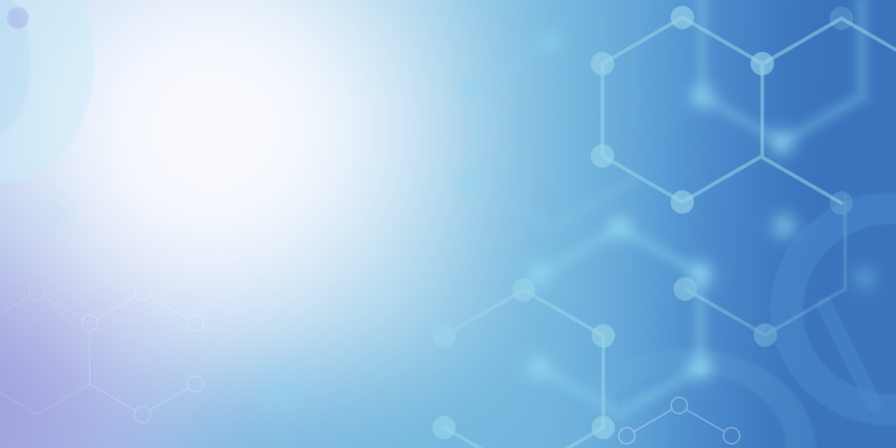
A WebGL 2 fragment shader for this background:

```glsl
#version 300 es
precision highp float;
// Soft blue gradient with a white glow, hexagonal molecule chains and blurred bokeh.
uniform vec2 u_resolution;
out vec4 fragColor;

const vec3 WHITE = vec3(0.975, 0.98, 1.0);
const vec3 PALE_BLUE = vec3(0.66, 0.80, 0.93);
const vec3 SKY = vec3(0.57, 0.79, 0.90);
const vec3 AQUA = vec3(0.43, 0.70, 0.865);
const vec3 AZURE = vec3(0.32, 0.58, 0.82);
const vec3 DEEP_BLUE = vec3(0.23, 0.455, 0.74);
const vec3 LILAC = vec3(0.61, 0.60, 0.86);
const vec3 BOND = vec3(0.60, 0.83, 0.91);
const vec3 HAZE = vec3(0.55, 0.83, 0.94);

float gaussian(float d, float radius) {
    return exp(-d * d / (radius * radius));
}

float fill(float d, float softness) {
    return 1.0 - smoothstep(-softness, softness, d);
}

float segmentDistance(vec2 p, vec2 a, vec2 b) {
    vec2 ab = b - a;
    return length(p - a - ab * clamp(dot(p - a, ab) / dot(ab, ab), 0.0, 1.0));
}

float ellipseDistance(vec2 p, vec2 radii) {
    return (length(p / radii) - 1.0) * min(radii.x, radii.y);
}

vec2 hexVertex(int k, float radius) {
    float angle = radians(90.0 + 60.0 * float(k));
    return radius * vec2(cos(angle), sin(angle));
}

// Distances to bonds (x) and atoms (y); bit k of each mask enables side or corner k.
vec2 hexagon(vec2 p, vec2 center, float radius, int bonds, int atoms) {
    vec2 nearest = vec2(10.0);
    p -= center;
    for (int k = 0; k < 6; k++) {
        vec2 a = hexVertex(k, radius);
        if (((bonds >> k) & 1) == 1)
            nearest.x = min(nearest.x, segmentDistance(p, a, hexVertex(k + 1, radius)));
        if (((atoms >> k) & 1) == 1)
            nearest.y = min(nearest.y, length(p - a));
    }
    return nearest;
}

vec3 background(vec2 p) {
    float x = p.x + 0.04 * (0.5 - p.y);
    vec3 color = mix(PALE_BLUE, SKY, smoothstep(0.3, 0.95, x));
    color = mix(color, AQUA, smoothstep(0.85, 1.35, x));
    color = mix(color, AZURE, smoothstep(1.25, 1.6, x));
    color = mix(color, DEEP_BLUE, smoothstep(1.45, 1.85, x));
    float lowerBand = smoothstep(0.35, 0.0, p.y) * smoothstep(0.1, 0.6, p.x);
    color = mix(color, AQUA, 0.75 * lowerBand * smoothstep(1.4, 1.0, p.x));
    color = mix(color, LILAC, 0.9 * gaussian(length(p - vec2(-0.05, 0.14)), 0.4));
    float glow = length((p - vec2(0.48, 0.71)) * vec2(1.0, 1.05));
    return mix(color, WHITE, exp(-pow(glow / 0.53, 2.6)));
}

// Large translucent lens and wheel shapes at the margins.
vec3 addPanels(vec3 color, vec2 p, float px) {
    float lens = ellipseDistance(p - vec2(0.0, 0.86), vec2(0.21, 0.27));
    color = mix(color, vec3(0.80, 0.93, 0.97), 0.5 * fill(lens, 2.0 * px));
    float core = ellipseDistance(p - vec2(-0.03, 0.86), vec2(0.10, 0.17));
    color = mix(color, PALE_BLUE, 0.25 * fill(core, 4.0 * px));
    float wheel = ellipseDistance(p - vec2(1.99, 0.31), vec2(0.27, 0.26));
    color = mix(color, AZURE, 0.35 * fill(abs(wheel + 0.035) - 0.035, 2.0 * px));
    float spoke = segmentDistance(p, vec2(1.84, 0.32), vec2(1.95, 0.10));
    color = mix(color, AZURE, 0.3 * fill(spoke - 0.018, 2.0 * px));
    float arch = ellipseDistance(p - vec2(1.53, 0.0), vec2(0.29, 0.22));
    return mix(color, AQUA, 0.18 * fill(abs(arch + 0.025) - 0.025, 3.0 * px));
}

vec3 addBlurred(vec3 color, vec2 d, float strength) {
    color = mix(color, HAZE, 0.34 * strength * gaussian(d.x, 0.018));
    return mix(color, HAZE, 0.75 * strength * gaussian(d.y, 0.032));
}

vec3 addSharp(vec3 color, vec2 d, float px) {
    color = mix(color, BOND, 0.55 * fill(d.x - 0.004, px));
    return mix(color, BOND, 0.62 * fill(d.y - 0.026, px));
}

vec3 addOutline(vec3 color, vec2 d, float strength, float px) {
    float bond = fill(d.x - 0.0015, px) * step(0.018, d.y);
    float atom = fill(abs(d.y - 0.018) - 0.0015, px);
    return mix(color, WHITE, strength * max(bond, atom));
}

vec3 addSpot(vec3 color, vec2 p, vec2 center, float radius, float strength) {
    return mix(color, HAZE, strength * gaussian(length(p - center), radius));
}

void main() {
    vec2 p = gl_FragCoord.xy / u_resolution * vec2(2.0, 1.0);
    float px = 1.0 / u_resolution.y;
    vec3 color = addPanels(background(p), p, px);

    // Out-of-focus molecules and loose lights
    color = addBlurred(color, hexagon(p, vec2(1.745, 0.888), 0.206, 30, 12), 0.75);
    color = addBlurred(color, hexagon(p, vec2(1.383, 0.284), 0.208, 61, 55), 0.85);
    color = addBlurred(color, hexagon(p, vec2(1.229, 0.70), 0.208, 13, 7), 0.4);
    color = addSpot(color, p, vec2(1.75, 0.495), 0.032, 0.5);
    color = addSpot(color, p, vec2(1.93, 0.38), 0.03, 0.25);
    color = addSpot(color, p, vec2(0.63, 0.125), 0.06, 0.3);
    color = addSpot(color, p, vec2(0.12, 0.52), 0.05, 0.12);

    // Crisp molecules
    vec2 upper = min(hexagon(p, vec2(1.523, 0.755), 0.206, 63, 47),
                     hexagon(p, vec2(1.878, 0.753), 0.206, 37, 0));
    vec2 lower = hexagon(p, vec2(1.169, 0.148), 0.205, 61, 55);
    color = addSharp(color, min(upper, lower), px);
    vec2 faded = min(hexagon(p, vec2(1.708, 0.458), 0.206, 28, 12),
                     hexagon(p, vec2(1.878, 0.753), 0.206, 0, 9));
    color = mix(color, addSharp(color, faded, px), mix(0.8, 0.35, smoothstep(1.5, 1.9, p.x)));

    // Fine outlined molecules
    color = addOutline(color, hexagon(p, vec2(0.318, 0.211), 0.136, 47, 59), 0.2, px);
    color = addOutline(color, hexagon(p, vec2(0.083, 0.211), 0.136, 45, 1), 0.12, px);
    color = addOutline(color, hexagon(p, vec2(1.516, -0.04), 0.135, 33, 35), 0.35, px);
    color = mix(color, LILAC, 0.35 * fill(length(p - vec2(0.04, 0.96)) - 0.024, 2.0 * px));
    fragColor = vec4(color, 1.0);
}
```
